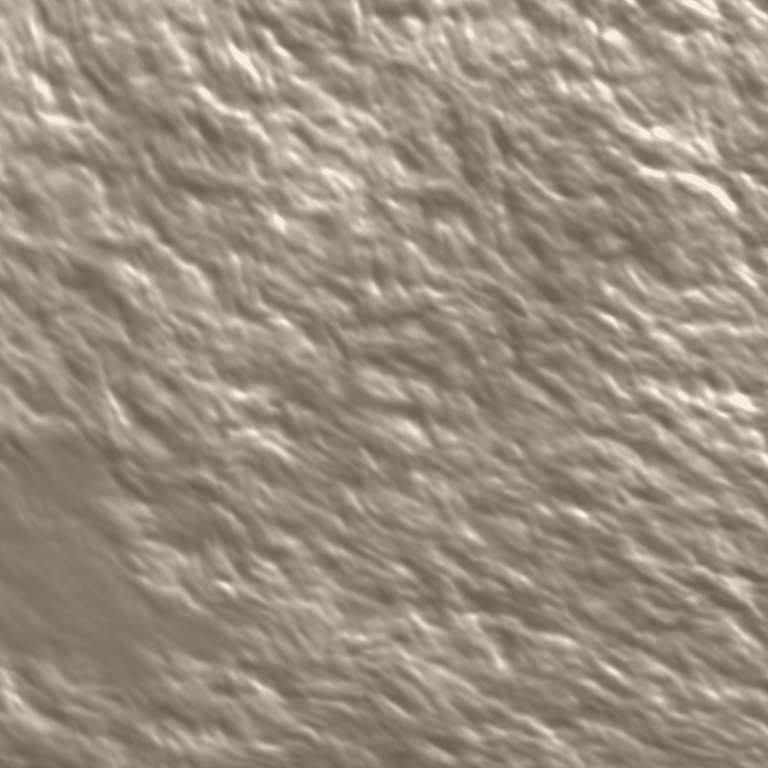
Write a three.js fragment shader that draws this texture.

```glsl
varying vec2 vUv;

const vec3 TINT = vec3(0.0, -0.041, -0.098);     // warm grey, relative to red
const float TONE_FLOOR = 0.33;
const float TONE_GAIN = 0.25;
const float TONE_CURVE = 0.36;                   // skews tones toward highlights
const vec2 LIGHT_DIR = vec2(0.45, 0.89);
const float LIGHT_STEP = 0.0035;
const vec2 GRAIN_FREQ = vec2(17.0, 28.0);        // along and across the flow
const float FLOW_ANGLE_LOW = 0.52;
const float FLOW_ANGLE_HIGH = 0.80;
const float WARP_FREQ = 9.0;
const float WARP_AMOUNT = 0.018;
const float CREVICE = 0.35;
const float RELIEF = 1.22;
const float CREST_TONE = 0.9;
const vec2 BROAD_FREQ = vec2(3.0, 7.0);
const float BROAD_TONE = 1.7;
const vec2 CLUMP_FREQ = vec2(8.0, 14.0);
const float CLUMP_TONE = 1.2;
const vec2 SMOOTH_CENTER = vec2(0.07, 0.24);
const float SMOOTH_RADIUS = 0.20;
const float SMOOTH_RELIEF = 0.25;
const float SMOOTH_DARKEN = 0.75;

vec2 hash22(vec2 p) {
  vec3 q = fract(p.xyx * vec3(0.1031, 0.1030, 0.0973));
  q += dot(q, q.yzx + 33.33);
  return fract((q.xx + q.yz) * q.zy) * 2.0 - 1.0;
}

float gradientNoise(vec2 p) {
  vec2 i = floor(p);
  vec2 f = p - i;
  vec2 u = f * f * f * (f * (f * 6.0 - 15.0) + 10.0);
  vec2 e = vec2(1.0, 0.0);
  float bottom = mix(dot(hash22(i), f), dot(hash22(i + e), f - e), u.x);
  float top = mix(dot(hash22(i + e.yx), f - e.yx), dot(hash22(i + e.xx), f - e.xx), u.x);
  return mix(bottom, top, u.y);
}

// Coordinates along and across the diagonal grain, which steepens upward
vec2 flowCoords(vec2 uv) {
  float a = mix(FLOW_ANGLE_LOW, FLOW_ANGLE_HIGH, uv.y);
  vec2 p = uv - 0.5;
  p += WARP_AMOUNT * vec2(gradientNoise(uv * WARP_FREQ + 11.3),
                          gradientNoise(uv * WARP_FREQ + 47.9));
  return vec2(dot(p, vec2(cos(a), -sin(a))), dot(p, vec2(sin(a), cos(a))));
}

// Lumpy surface: flat tops separated by deeper crevices
float surfaceHeight(vec2 uv) {
  vec2 p = flowCoords(uv) + 3.0;
  float height = 0.0;
  float scale = 1.0;
  float weight = 1.0;
  for (int i = 0; i < 3; i++) {
    float n = gradientNoise(p * GRAIN_FREQ * scale + float(i) * 19.7);
    n -= CREVICE * sqrt(n * n + 0.006);
    height += n * weight / (GRAIN_FREQ.y * scale);
    scale *= 1.75;
    weight *= 0.75;
  }
  return height;
}

void main() {
  // Relief from the slope facing the light, with brighter crests
  vec2 d = LIGHT_DIR * LIGHT_STEP;
  float back = surfaceHeight(vUv - d);
  float front = surfaceHeight(vUv + d);
  float slope = (back - front) / (2.0 * LIGHT_STEP);
  float crest = (back + front) * 0.5 * GRAIN_FREQ.y + 0.14;

  // Worn, darker area with a ragged border, stretched along the flow
  vec2 flow = flowCoords(vUv);
  float broad = gradientNoise(flow * BROAD_FREQ + 8.4);
  float clump = gradientNoise(flow * CLUMP_FREQ + 31.6);
  vec2 offset = (flow - flowCoords(SMOOTH_CENTER)) * vec2(0.75, 1.25);
  float dist = length(offset) + 0.22 * clump;
  float rough = smoothstep(0.3 * SMOOTH_RADIUS, SMOOTH_RADIUS, dist);

  // Broad light bands and overall falloff
  float light = slope * RELIEF + crest * CREST_TONE + clump * CLUMP_TONE;
  light *= mix(SMOOTH_RELIEF, 1.0, rough) * mix(0.88, 1.1, vUv.y);
  light += BROAD_TONE * broad * mix(0.4, 1.0, rough);
  light += 0.8 * (vUv.y - 0.45) - SMOOTH_DARKEN * (1.0 - rough);

  float tone = TONE_FLOOR + TONE_GAIN * exp(TONE_CURVE * clamp(light, -2.5, 2.6));
  gl_FragColor = vec4(clamp(vec3(tone) + TINT, 0.0, 1.0), 1.0);
}
```
